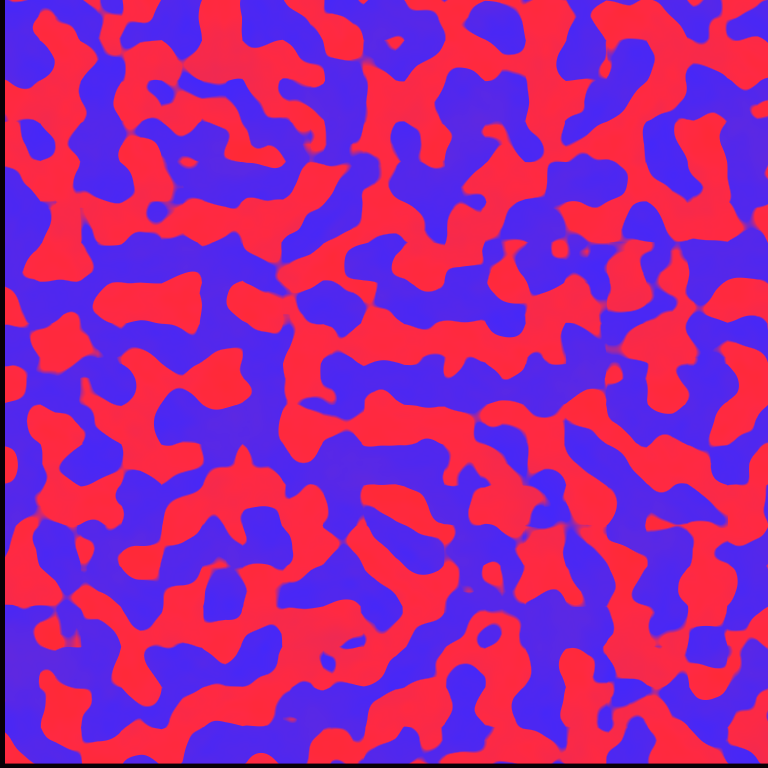
Give the GLSL for this texture, as a WebGL 1 fragment shader.

```glsl
precision highp float;
// Angular two-tone camouflage: the sign of gradient noise picks red or violet.
// A nearly linear fade gives straight sides and pinched corners; each tone is
// muted where its own colour fills the surroundings. Dark left and lower rims.

uniform vec2 u_resolution;

#define CELLS 19.0        // noise cells across the canvas
#define ROUNDNESS 0.4     // 0 = linear fade, 1 = quintic fade
#define DETAIL 0.2        // strength of the finer octave
#define BIAS 0.008        // shifts the balance towards violet
#define SOFTNESS 0.035    // least edge width, in noise value
#define MUTING 0.2        // pull towards the other tone in large areas
#define REACH 1.35        // radius of the surroundings, in cells
#define RIM vec2(0.0065, 0.0058)
#define VIOLET vec3(0.355, 0.155, 0.895)
#define RED vec3(0.955, 0.16, 0.305)
#define RIM_COLOR vec3(0.03, 0.0, 0.025)

const int TAPS = 24;
const float GOLDEN_ANGLE = 2.39996;

float hash(vec2 p) {
  vec3 q = fract(p.xyx * vec3(0.1031, 0.1030, 0.0973));
  q += dot(q, q.yzx + 33.33);
  return fract((q.x + q.y) * q.z);
}

// Dot product of a random unit gradient with the offset from its lattice point
float slope(vec2 corner, vec2 offset) {
  float angle = 6.28319 * hash(corner);
  return dot(vec2(cos(angle), sin(angle)), offset);
}

float gradientNoise(vec2 p) {
  vec2 i = floor(p);
  vec2 f = p - i;
  vec2 quintic = f * f * f * (f * (f * 6.0 - 15.0) + 10.0);
  vec2 w = mix(f, quintic, ROUNDNESS);
  vec2 e = vec2(1.0, 0.0);
  float low = mix(slope(i, f), slope(i + e, f - e), w.x);
  float high = mix(slope(i + e.yx, f - e.yx), slope(i + 1.0, f - 1.0), w.x);
  return mix(low, high, w.y);
}

float field(vec2 p) {
  float coarse = gradientNoise(p + 37.0);
  float fine = gradientNoise(p * 1.9 + vec2(113.4, 71.7));
  return coarse + DETAIL * fine - BIAS;
}

// Mean tone of the neighbourhood: -1 is all violet, +1 is all red
float surroundings(vec2 p) {
  float sum = 0.0;
  for (int k = 0; k < TAPS; k++) {
    float t = float(k) + 0.5;
    float angle = t * GOLDEN_ANGLE;
    float radius = REACH * sqrt(t / float(TAPS));
    float value = field(p + radius * vec2(cos(angle), sin(angle)));
    sum += clamp(value * 6.0, -1.0, 1.0);
  }
  return sum / float(TAPS);
}

void main() {
  float size = min(u_resolution.x, u_resolution.y);
  float pixel = 1.0 / size;
  vec2 uv = gl_FragCoord.xy * pixel;
  vec2 p = uv * CELLS;

  // Sharp two-tone split, softened where the field is nearly flat
  float n = field(p);
  float stepSize = CELLS * pixel;
  vec2 change = vec2(field(p + vec2(stepSize, 0.0)),
                     field(p + vec2(0.0, stepSize))) - n;
  float side = clamp(0.5 + n / max(length(change), SOFTNESS), 0.0, 1.0);

  // Islands stay vivid, broad areas drift towards the other tone
  float typical = 0.35 * (2.0 * side - 1.0);
  float tone = side - MUTING * (surroundings(p) - typical);
  vec3 color = clamp(mix(VIOLET, RED, tone), 0.0, 1.0);

  // Rims along the left and lower sides
  vec2 inside = smoothstep(RIM - pixel * 0.5, RIM + pixel * 0.5, uv);
  color = mix(RIM_COLOR, color, inside.x * inside.y);

  gl_FragColor = vec4(color, 1.0);
}
```
